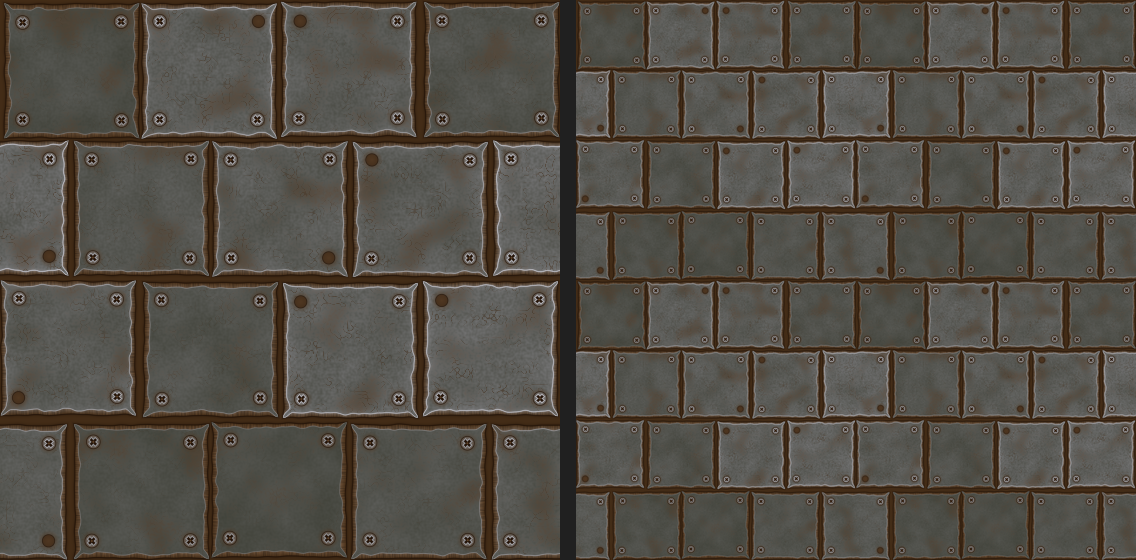
Left: one tile. Right: repeated 2 by 2.
Write a WebGL 1 fragment shader that draws this texture.

```glsl
precision highp float;
// Rusty steel plates in staggered rows, with ragged bevels, cross-head screws and empty screw holes.

uniform vec2 u_resolution;

#define PLATES 4.0         // plates across and down
#define HALF_SIZE 0.482    // half a plate, in cells
#define JITTER 0.014       // shift of each plate
#define BEVEL 0.032        // bevel width
#define RAGGED 0.011       // waviness of the outer edge
#define SCREW_POS 0.35     // screw distance from the plate centre
#define SCREW_RADIUS 0.052
#define GRAIN 0.22         // strength of the fine surface grain

const vec3 OLIVE  = vec3(0.275, 0.280, 0.250);
const vec3 STEEL  = vec3(0.440, 0.440, 0.440);
const vec3 SHINE  = vec3(0.740, 0.740, 0.770);
const vec3 RUST   = vec3(0.310, 0.215, 0.130);
const vec3 GROOVE = vec3(0.265, 0.175, 0.090);
const vec3 DARK   = vec3(0.140, 0.080, 0.035);

vec2 hash(vec2 p) {
  vec3 a = fract((p.xyx + 17.0) * vec3(0.1031, 0.1030, 0.0973));
  a += dot(a, a.yzx + 33.33);
  return fract((a.xx + a.yz) * a.zy);
}

float corner(vec2 cell, vec2 offset, float period) {
  float angle = 6.2832 * hash(mod(cell, period)).x;
  return dot(vec2(cos(angle), sin(angle)), offset);
}

// Gradient noise that wraps after a whole period
float noise(vec2 p, float period) {
  vec2 i = floor(p), f = fract(p), e = vec2(1.0, 0.0);
  vec2 u = f * f * f * (f * (f * 6.0 - 15.0) + 10.0);
  return mix(mix(corner(i, f, period), corner(i + e, f - e, period), u.x),
             mix(corner(i + e.yx, f - e.yx, period),
                 corner(i + 1.0, f - 1.0, period), u.x), u.y);
}

float surfaceNoise(vec2 uv, float frequency) {
  return noise(uv * frequency, frequency);
}

float fill(float d, float aa) {
  return 1.0 - smoothstep(-aa, aa, d);
}

// Worn sheet metal: clouds, rust blotches, grain and fine cracks
vec3 plateFace(vec2 uv, float wear, float edge) {
  float cloud = surfaceNoise(uv, 11.0) + 0.6 * surfaceNoise(uv + 0.37, 23.0);
  float grain = surfaceNoise(uv, 210.0) + 0.7 * surfaceNoise(uv, 97.0);
  float rim = exp(-edge * 14.0);
  float tone = 0.14 + 0.52 * wear + 0.28 * cloud + GRAIN * grain * (0.5 + wear)
             + 0.25 * rim * (wear - 0.3);
  vec3 color = mix(OLIVE, STEEL, clamp(tone, -0.1, 1.5));
  float blotch = smoothstep(0.05, 0.6, surfaceNoise(uv + 0.61, 13.0) + 0.25 * grain);
  color = mix(color, RUST, 0.45 * blotch);
  float crack = 1.0 - smoothstep(0.0, 0.09, abs(surfaceNoise(uv, 83.0)));
  float patches = smoothstep(-0.15, 0.4, surfaceNoise(uv + 0.23, 31.0));
  return mix(color, RUST * 0.85, crack * patches * (0.12 + 0.45 * wear));
}

// Cross-head screw, or the hole it has left
vec3 addScrew(vec3 color, vec2 s, float wear, bool missing, float aa) {
  float r = length(s);
  color = mix(color, RUST, 0.45 * (1.0 - smoothstep(0.04, 0.085, r)));
  if (missing) {
    color = mix(color, DARK, 0.8 * fill(r - 0.047, aa));
    return mix(color, RUST * mix(1.0, 0.85, r / 0.047), fill(r - 0.041, aa));
  }
  color = mix(color, DARK, 0.75 * fill(r - SCREW_RADIUS, aa));
  color = mix(color, mix(RUST, STEEL, 0.45 + 0.3 * wear), fill(r - SCREW_RADIUS + 0.006, aa));
  color = mix(color, STEEL * 1.1, (0.35 + 0.4 * wear) * (1.0 - smoothstep(0.026, 0.044, r)));
  vec2 k = abs(vec2(s.x + s.y, s.x - s.y)) * 0.7071;
  float cross = max(max(k.x, k.y) - 0.028, min(k.x, k.y) - 0.009);
  color = mix(color, mix(STEEL, SHINE, 0.5 + 0.5 * wear), fill(cross - 0.007, aa));
  color = mix(color, DARK, fill(cross, aa));
  return mix(color, RUST * 1.2, fill(r - 0.007, aa));
}

void main() {
  vec2 uv = gl_FragCoord.xy / u_resolution;
  float aa = 0.7 * PLATES / min(u_resolution.x, u_resolution.y);

  // Staggered cells and the values of each plate
  vec2 p = uv * PLATES;
  p.x += 0.5 * (1.0 - mod(floor(p.y), 2.0));
  vec2 id = mod(floor(p), PLATES);
  vec2 random = hash(id * 3.0 + 5.0);
  float wear = random.x;
  vec2 q = fract(p) - 0.5 - JITTER * (2.0 * hash(id + 41.0) - 1.0);

  // Ragged outline: waves run along each side and fade at the pointed corners
  vec2 a = abs(q);
  bool upright = a.x > a.y;
  float along = upright ? q.y : q.x;
  float side = upright ? step(0.0, q.x) : 2.0 + step(0.0, q.y);
  float seed = side * 5.0 + id.x * 23.0 + id.y * 97.0;
  float taper = smoothstep(0.0, 0.075, HALF_SIZE - min(a.x, a.y));
  float outerWave = noise(vec2(along * 9.0 + 20.0, seed + 0.5), 512.0);
  float innerWave = noise(vec2(along * 13.0 + 60.0, seed + 2.5), 512.0);
  float edge = HALF_SIZE - max(a.x, a.y) - RAGGED * taper * (0.5 + 1.1 * outerWave);
  float width = BEVEL * taper * (1.0 + 0.6 * innerWave);
  float inside = edge - width;

  // Groove, then the brushed bevel
  vec3 color = mix(GROOVE, DARK, 0.7 * exp(-abs(edge) * 110.0));
  float slope = clamp(edge / max(width, 0.002), 0.0, 1.0);
  float brushing = noise(vec2(along * 85.0 + 90.0, edge * 12.0 + seed), 512.0);
  vec3 bevel = mix(GROOVE, mix(RUST * 1.15, STEEL, 0.15 + 0.4 * wear), slope);
  bevel *= 1.0 + 0.35 * brushing;
  color = mix(color, bevel, fill(-edge, aa));
  color = mix(color, DARK, 0.85 * fill(abs(edge) - 0.004, aa));

  // Face with its screws
  vec3 face = plateFace(uv, wear, max(inside, 0.0));
  vec2 quadrant = step(0.0, q);
  vec2 screw = q - SCREW_POS * (2.0 * quadrant - 1.0)
             - 0.012 * (hash(id * 2.0 + quadrant + 71.0) - 0.5);
  bool missing = wear > 0.4 && floor(random.y * 4.0) == quadrant.x + 2.0 * quadrant.y;
  face = addScrew(face, screw, wear, missing, aa);
  color = mix(color, face, fill(-inside, aa));

  // Bright worn line where the face meets the bevel
  float line = fill(abs(inside) - 0.0035, aa) + 0.3 * wear * exp(-abs(inside) * 70.0);
  vec3 shine = mix(STEEL, SHINE, 0.1 + 0.9 * wear);
  color = mix(color, shine, clamp(line, 0.0, 1.0) * (0.6 + 0.3 * wear) * fill(-edge, aa));

  gl_FragColor = vec4(color, 1.0);
}
```
